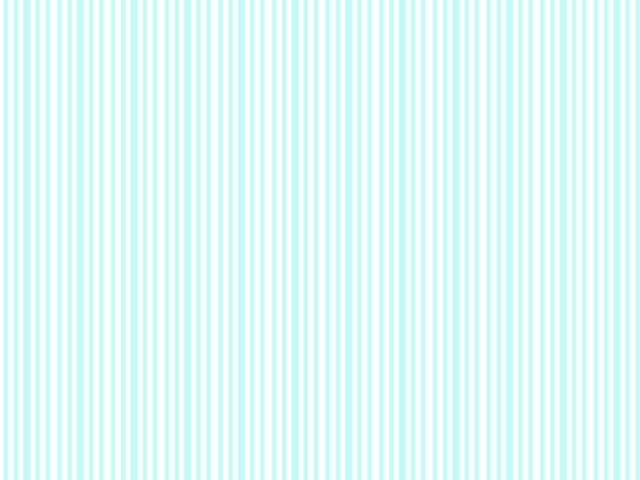
This pattern is drawn by a Shadertoy shader. Its source:

```glsl
// Soft vertical pinstripes in pale aqua on near-white.
// Each repeat is mirror-symmetric: one wide stripe in the middle and two
// narrow ones on each side, drawn from 1D signed distances.

// Signed distance to a stripe, in units of one repeat.
float stripe(float x, float center, float width) {
    return abs(x - center) - 0.5 * width;
}

void mainImage(out vec4 fragColor, in vec2 fragCoord) {
    const float repeats = 11.93;
    vec3 paper = vec3(0.988, 1.0, 0.995);
    vec3 aqua = vec3(0.762, 0.982, 0.965);

    // Fold the repeat about its wide stripe.
    float x = abs(fract(fragCoord.x / iResolution.x * repeats) - 0.5);

    // Wide stripe, then the inner and outer narrow pairs.
    float d = stripe(x, 0.0, 0.137);
    d = min(d, stripe(x, 0.2, 0.083));
    d = min(d, stripe(x, 0.39, 0.083));

    // Blurred print edge, never sharper than a pixel.
    float softness = max(0.03, 0.75 * repeats / iResolution.x);
    float ink = 1.0 - smoothstep(-softness, softness, d);

    fragColor = vec4(mix(paper, aqua, ink), 1.0);
}
```
